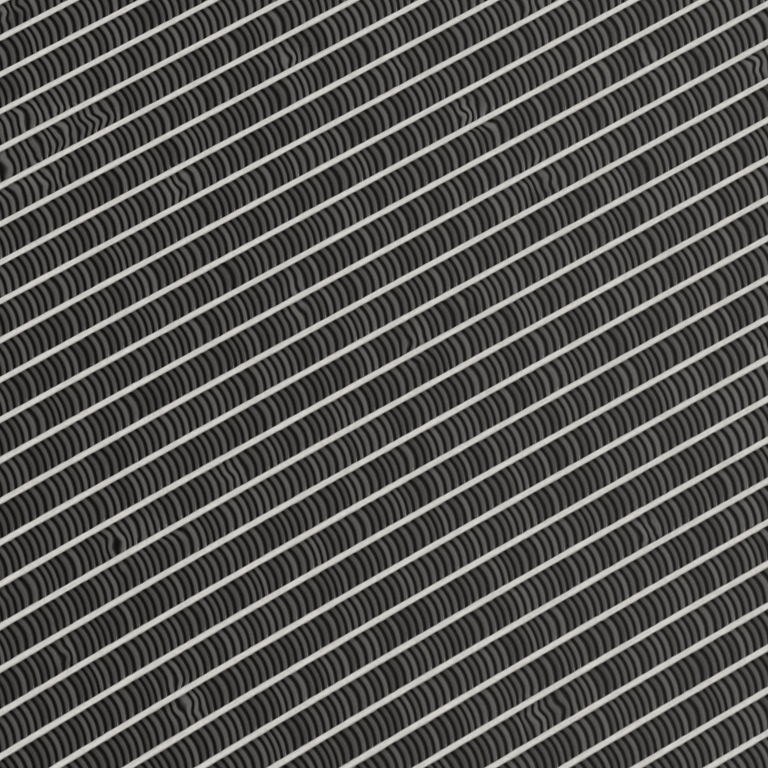
Write a three.js fragment shader that draws this texture.

```glsl
// Radiator core: pale flat tubes run diagonally, with rows of thin, bowed
// cooling fins packed between them. A gently curved field numbers the tubes;
// each gap gets its own fin phase, pitch wobble and per-fin shading.

#define TUBE_HALF 0.094     // half width of a tube, in tube spacings
#define TUBE_SOFT 0.028     // edge softness, in tube spacings
#define FIN_COUNT 86.0      // fins per unit along the skewed axis
#define FIN_LEAN 0.42       // sideways run per unit of fall
#define FIN_BOW 0.55        // bulge of a fin, in fin pitches
#define FIN_WOBBLE 0.55     // pitch irregularity, in fin pitches

varying vec2 vUv;

const vec3 GAP_COLOR = vec3(0.075, 0.068, 0.066);
const vec3 FIN_COLOR = vec3(0.335, 0.333, 0.325);
const vec3 LIP_COLOR = vec3(0.48, 0.47, 0.45);
const vec3 TUBE_EDGE = vec3(0.59, 0.58, 0.56);
const vec3 TUBE_COLOR = vec3(0.80, 0.79, 0.77);

float hash(vec2 p) {
  vec3 q = fract(vec3(p.xyx) * 0.1031);
  q += dot(q, q.yzx + 33.33);
  return fract((q.x + q.y) * q.z);
}

float noise(vec2 p) {
  vec2 i = floor(p);
  vec2 f = fract(p);
  f = f * f * (3.0 - 2.0 * f);
  return mix(mix(hash(i), hash(i + vec2(1.0, 0.0)), f.x),
             mix(hash(i + vec2(0.0, 1.0)), hash(i + vec2(1.0)), f.x), f.y);
}

// Tube number as a smooth field, whole on each tube axis; p.y runs downward.
float tubeField(vec2 p) {
  float y = p.y;
  return -1.05 + 10.96 * p.x + 21.3 * y - 2.0 * y * y
       - 1.31 * p.x * y + 0.92 * p.x * y * y;
}

// Fins of one gap; t runs from the upper tube (0) to the lower one (1).
vec3 finColor(vec2 p, float row, float t) {
  float bent = smoothstep(0.78, 0.95, noise(p * 13.0 + 40.0));
  float along = FIN_COUNT * (p.x - FIN_LEAN * p.y);
  float wobble = noise(vec2(along * 0.35, row * 7.0)) - 0.5;
  float kink = bent * (noise(vec2(along * 0.6, t * 3.0 + row)) - 0.5);
  along += hash(vec2(row, 5.0)) - FIN_BOW * 4.0 * t * (1.0 - t)
         + FIN_WOBBLE * wobble + kink;

  float id = floor(along);
  float u = fract(along);
  float face = smoothstep(0.02, 0.38, u) * (1.0 - smoothstep(0.60, 0.98, u));
  float lip = smoothstep(0.42, 0.60, u) * (1.0 - smoothstep(0.60, 0.78, u));
  float tone = 0.84 + 0.32 * hash(vec2(id, row)) + 0.18 * bent;

  // Gaps open up toward the left and lower side, fins dim near the tubes
  float haze = 0.035 * smoothstep(0.1, 0.9, p.x);
  float depth = smoothstep(0.06, 0.26, t) * (1.0 - smoothstep(0.82, 0.97, t));
  float light = 0.93 + 0.12 * p.x - 0.07 * p.y;

  vec3 color = mix(GAP_COLOR + haze, FIN_COLOR * tone * light, face);
  color = mix(color, LIP_COLOR * light, lip * 0.24 * tone);
  color *= mix(0.72, 1.0, depth);

  // Folded fin tips catch light where they meet the lower tube
  float tip = smoothstep(0.80, 0.88, t) * (1.0 - smoothstep(0.90, 0.96, t));
  return color + 0.13 * tip * lip * hash(vec2(id, row + 60.0));
}

// Satin metal tube; side runs from -1 (upper edge) to 1 (lower edge).
vec3 tubeColor(vec2 p, float row, float side) {
  float brushed = noise(vec2(p.x * 55.0, row * 9.0 + side * 2.0)) - 0.5;
  float grain = noise(p * 330.0) - 0.5;
  float crown = 1.0 - smoothstep(0.45, 1.05, abs(side + 0.06));
  vec3 color = mix(TUBE_EDGE, TUBE_COLOR, crown);
  return color * (1.0 + 0.07 * brushed + 0.06 * grain);
}

void main() {
  vec2 p = vec2(vUv.x, 1.0 - vUv.y);
  float field = tubeField(p);
  float row = floor(field);
  float nearest = floor(field + 0.5);
  float offset = field - nearest;

  vec3 color = finColor(p, row, field - row);

  // Tube edges are slightly ragged where fins are brazed on
  float ragged = 0.016 * (noise(vec2(p.x * 150.0, nearest * 5.0)) - 0.5);
  float halfWidth = TUBE_HALF + ragged;
  float tube = 1.0 - smoothstep(halfWidth - TUBE_SOFT,
                                halfWidth + TUBE_SOFT, abs(offset));
  color = mix(color, tubeColor(p, nearest, offset / TUBE_HALF), tube);

  // Fine surface grain
  color += 0.02 * (noise(p * 420.0) - 0.5);
  gl_FragColor = vec4(color, 1.0);
}
```
